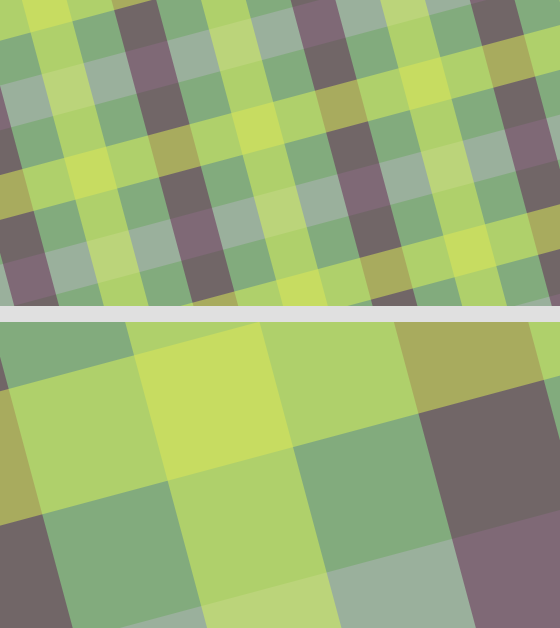
Top, the full canvas; bottom, a detail of the centre.
This pattern is drawn by a WebGL 1 fragment shader. Its source:

```glsl
precision highp float;
// Tilted plaid of equal stripes: green ground, lime and plum one way, lime and mist the other.

uniform vec2 u_resolution;

const float TILT = 0.2618;                  // radians, 15 degrees
const float STRIPE = 0.1414;                // stripe width over canvas height
const float PERIOD = 4.0;                   // stripes per repeat
const vec2 OFFSET = vec2(0.488, -0.091);    // start of the lime stripes, in stripes

const vec3 GREEN = vec3(0.51, 0.67, 0.49);
const vec3 LIME = vec3(0.686, 0.816, 0.418);
const vec3 MIST = vec3(0.605, 0.69, 0.61);
const vec3 PLUM = vec3(0.443, 0.40, 0.405);
const vec3 LIME_ON_LIME = vec3(0.78, 0.862, 0.38);
const vec3 LIME_ON_PLUM = vec3(0.66, 0.67, 0.37);
const vec3 MIST_ON_LIME = vec3(0.733, 0.831, 0.478);
const vec3 MIST_ON_PLUM = vec3(0.497, 0.41, 0.463);

// Smoothed coverage of the unit-wide stripes that start at the given place in each repeat
vec2 stripes(vec2 t, float start, float pixel) {
  vec2 fromCentre = abs(mod(t - start - 0.5 + 0.5 * PERIOD, PERIOD) - 0.5 * PERIOD);
  return clamp(0.5 + (0.5 - fromCentre) / pixel, 0.0, 1.0);
}

// Colour along one steep stripe, crossed by the shallow lime and mist stripes
vec3 crossed(vec3 plain, vec3 withLime, vec3 withMist, float lime, float mist) {
  return mix(mix(plain, withMist, mist), withLime, lime);
}

void main() {
  // Position from the top left, in canvas heights
  vec2 p = vec2(gl_FragCoord.x, u_resolution.y - gl_FragCoord.y) / u_resolution.y;
  float c = cos(TILT);
  float s = sin(TILT);

  // x runs across the steep stripes, y across the shallow ones
  vec2 t = vec2(c * p.x - s * p.y, s * p.x + c * p.y) / STRIPE - OFFSET;
  float pixel = 1.0 / (u_resolution.y * STRIPE);
  vec2 lime = stripes(t, 0.0, pixel);
  vec2 accent = stripes(t, 2.0, pixel);

  // Blend the three kinds of steep stripe
  vec3 ground = crossed(GREEN, LIME, MIST, lime.y, accent.y);
  vec3 limeBand = crossed(LIME, LIME_ON_LIME, MIST_ON_LIME, lime.y, accent.y);
  vec3 plumBand = crossed(PLUM, LIME_ON_PLUM, MIST_ON_PLUM, lime.y, accent.y);
  vec3 colour = mix(mix(ground, plumBand, accent.x), limeBand, lime.x);

  gl_FragColor = vec4(colour, 1.0);
}
```
